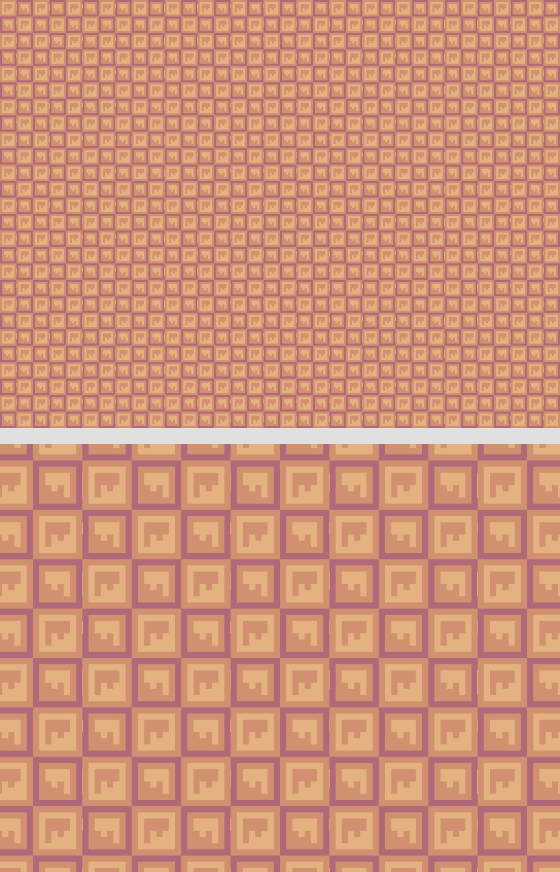
Top, the full canvas; bottom, a detail of the centre.
Give the GLSL for this pattern, as a WebGL 2 fragment shader.

```glsl
#version 300 es
precision highp float;

uniform vec2 u_resolution;
out vec4 fragColor;

const vec2 REPEATS = vec2(34.0, 26.0);  // even counts keep the checker seamless
const float UNITS = 8.0;                // grid units along one cell
const vec3 TAN = vec3(0.82, 0.57, 0.44);
const vec3 SAND = vec3(0.89, 0.70, 0.50);
const vec3 PLUM = vec3(0.69, 0.41, 0.47);

// Coverage of the interval lo..hi by a filter of the given width
float band(float x, float lo, float hi, float width) {
    return clamp((x - lo) / width + 0.5, 0.0, 1.0)
         - clamp((x - hi) / width + 0.5, 0.0, 1.0);
}

float rect(vec2 p, vec2 lo, vec2 hi, vec2 width) {
    return band(p.x, lo.x, hi.x, width.x) * band(p.y, lo.y, hi.y, width.y);
}

// Smooth checkerboard: 1 on cells whose index sum is even
float checker(vec2 cells, vec2 width) {
    vec2 wave = abs(mod(cells - 0.5, 2.0) - 1.0) - 0.5;
    vec2 side = clamp(2.0 * wave / width, -1.0, 1.0);
    return 0.5 + 0.5 * side.x * side.y;
}

// Four hanging columns: one long leg, one short leg, a common top bar
float emblem(vec2 p, vec2 width) {
    float cover = 0.0;
    for (int i = 0; i < 4; i++) {
        float left = 2.0 + float(i);
        float drop = 2.0 + float(i % 2 == 0) + float(i == 0);
        cover += rect(p, vec2(left, 6.0 - drop), vec2(left + 1.0, 6.0), width);
    }
    return cover;
}

void main() {
    vec2 cells = gl_FragCoord.xy / u_resolution * REPEATS;
    vec2 cellWidth = REPEATS / u_resolution;
    vec2 p = fract(cells) * UNITS;
    vec2 width = cellWidth * UNITS;
    float framed = checker(cells, cellWidth);

    // Plum and tan frames alternate
    vec3 color = mix(TAN, PLUM, framed);

    // Panel inside the frame
    vec3 panel = mix(SAND, TAN, framed);
    color = mix(color, panel, rect(p, vec2(1.0), vec2(UNITS - 1.0), width));

    // Emblem in the opposite tone, mirrored on plum cells
    vec2 q = vec2(mix(p.x, UNITS - p.x, framed), p.y);
    color = mix(color, mix(TAN, SAND, framed), emblem(q, width));

    fragColor = vec4(color, 1.0);
}
```
